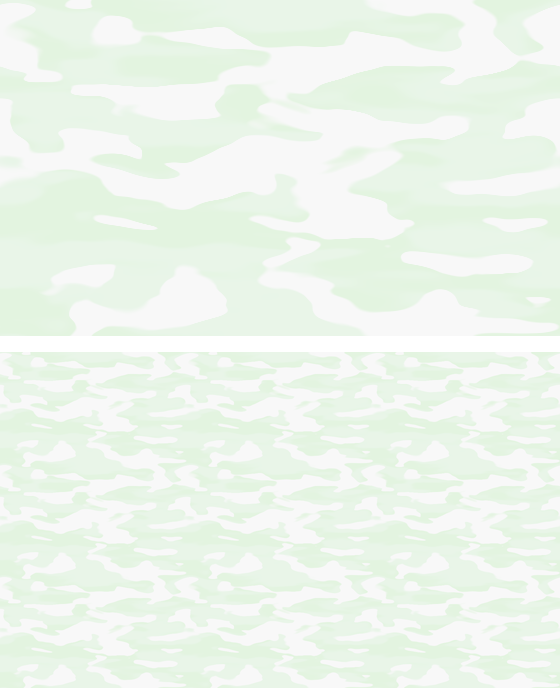
Top, the tile; bottom, the same tile 3 across and 3 down.
Give the GLSL for this pattern, as a Shadertoy shader.

```glsl
float hash(vec2 cell, float seed) {
    uvec2 q = uvec2(cell) * uvec2(1597u, 3812u) + uint(seed) * 7919u;
    uint n = (q.x ^ (q.y * 2741u + 977u)) * 747796405u + 12345u;
    n = (n ^ (n >> 15)) * 277803737u;
    n = (n ^ (n >> 13)) * 668265263u;
    return float((n ^ (n >> 16)) & 65535u) / 65535.0;
}

// Value noise that wraps after a whole number of cells
float wrapNoise(vec2 uv, vec2 cells, float seed) {
    vec2 p = uv * cells;
    vec2 cell = floor(p);
    vec2 f = p - cell;
    f = f * f * f * (f * (f * 6.0 - 15.0) + 10.0);
    vec2 a = mod(cell, cells);
    vec2 b = mod(cell + 1.0, cells);
    return mix(mix(hash(a, seed), hash(vec2(b.x, a.y), seed), f.x),
               mix(hash(vec2(a.x, b.y), seed), hash(b, seed), f.x), f.y);
}

// Bends the grid so that the streaks lose their alignment
vec2 bend(vec2 uv) {
    vec2 broad = vec2(wrapNoise(uv, vec2(5.0, 11.0), 1.0),
                      wrapNoise(uv, vec2(7.0, 6.0), 2.0)) - 0.5;
    vec2 fine = vec2(wrapNoise(uv, vec2(17.0, 31.0), 3.0),
                     wrapNoise(uv, vec2(23.0, 19.0), 4.0)) - 0.5;
    return uv + broad * vec2(0.11, 0.055) + fine * vec2(0.025, 0.012);
}

void mainImage(out vec4 fragColor, in vec2 fragCoord) {
    vec2 uv = fragCoord / iResolution.xy;
    vec2 p = bend(uv);

    // Pale green ground with faint horizontal patches
    float patches = 0.6 * wrapNoise(p, vec2(6.0, 17.0), 5.0)
                  + 0.4 * wrapNoise(p, vec2(11.0, 29.0), 6.0);
    vec3 ground = mix(vec3(0.891, 0.957, 0.879), vec3(0.912, 0.961, 0.911),
                      smoothstep(0.36, 0.6, patches));

    // White islands: short blobs joined by long streaks
    float islands = 0.62 * wrapNoise(p, vec2(12.0, 18.0), 7.0)
                  + 0.38 * wrapNoise(p, vec2(4.0, 14.0), 8.0)
                  + 0.07 * (wrapNoise(p, vec2(25.0, 37.0), 9.0) - 0.5);
    float softness = mix(0.014, 0.05, smoothstep(0.45, 0.85, wrapNoise(uv, vec2(8.0, 13.0), 10.0)));
    float white = smoothstep(0.578 - softness, 0.578 + softness, islands);

    fragColor = vec4(mix(ground, vec3(0.972), white), 1.0);
}
```
